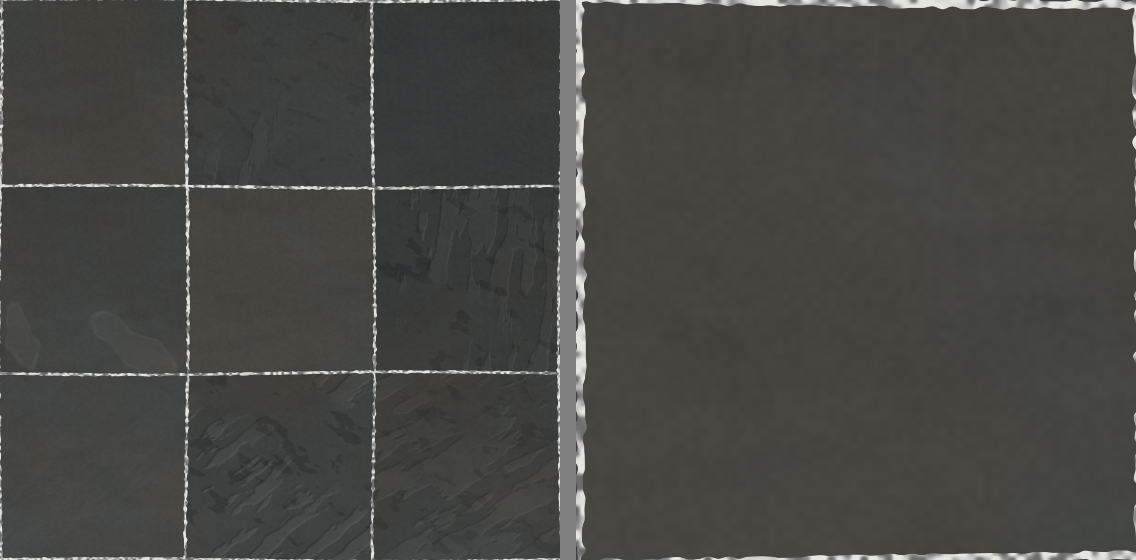
Left, the full canvas; right, a detail of the centre.
Write a Shadertoy shader that draws this texture.

```glsl
// Nine dark slate tiles, three across and three down, with thin pale frayed joints.
// Each tile has its own tone, cloudy mineral tint and fine grain; some carry
// streaky cleft flakes built from stretched noise, and one has two split scars.
#define TILES 3.0
#define JOINT_HALF 0.0075
#define JOINT_BEND 0.008
#define JOINT_FRAY vec2(0.011, 0.006)
#define CLOUD 0.030
#define GRAIN 0.016
#define FLAKE_LIGHT 0.026
#define FLAKE_RELIEF 0.030
#define WARM_TINT vec3(1.03, 1.0, 0.92)
#define COOL_TINT vec3(0.95, 1.01, 1.0)
#define MORTAR_DARK vec3(0.42)
#define MORTAR_LIGHT vec3(0.90, 0.90, 0.88)

// Per-tile tone and cleft strength, rows from the bottom up
const float TONE[9] = float[9](0.270, 0.264, 0.256, 0.256, 0.268, 0.236, 0.252, 0.246, 0.223);
const float CLEFT[9] = float[9](0.15, 1.0, 0.7, 0.08, 0.1, 0.8, 0.05, 0.55, 0.0);

float hash(vec2 p) {
    return fract(sin(dot(p, vec2(127.1, 311.7))) * 43758.5453);
}

float noise(vec2 p) {
    vec2 i = floor(p), f = fract(p);
    f = f * f * (3.0 - 2.0 * f);
    return mix(mix(hash(i), hash(i + vec2(1, 0)), f.x),
               mix(hash(i + vec2(0, 1)), hash(i + vec2(1, 1)), f.x), f.y);
}

float fbm(vec2 p) {
    float sum = 0.0, amp = 0.53;
    for (int i = 0; i < 4; i++) {
        sum += amp * noise(p);
        p = mat2(0.8, 0.6, -0.6, 0.8) * p * 2.03 + 17.3;
        amp *= 0.5;
    }
    return sum;
}

mat2 rotate(float a) {
    return mat2(cos(a), -sin(a), sin(a), cos(a));
}

// Height of the thin layers left where the stone split along its streaks
float flakes(vec2 p, float angle, vec2 seed) {
    vec2 q = rotate(angle) * p;
    q.y += 0.05 * fbm(q * 4.0 + seed);
    float layer = fbm(q * vec2(4.0, 17.0) + seed);
    float region = smoothstep(0.40, 0.62, fbm(p * 2.2 + seed.yx));
    return smoothstep(0.48, 0.54, layer) * region;
}

// Two shallow scars: x is the fill, y is the pale rim
vec2 scars(vec2 p) {
    vec2 result = vec2(0.0);
    for (int i = 0; i < 2; i++) {
        float k = float(i);
        vec2 centre = mix(vec2(0.11, 0.21), vec2(0.72, 0.13), k);
        vec2 radii = mix(vec2(0.18, 0.07), vec2(0.27, 0.09), k);
        vec2 q = rotate(mix(-1.25, -0.62, k)) * (p - centre);
        q += 0.09 * (vec2(fbm(p * 7.0 + k * 9.0), fbm(p * 7.0 + 31.0)) - 0.5);
        float d = (length(q / radii) - 1.0) * radii.y;
        result.x = max(result.x, 1.0 - smoothstep(-0.008, 0.008, d));
        result.y = max(result.y, 1.0 - smoothstep(0.002, 0.012, abs(d)));
    }
    return result;
}

vec3 slate(vec2 p, vec2 tile) {
    int index = int(tile.x + TILES * tile.y);
    vec2 seed = tile * 23.7 + 5.1;

    // Cloudy tone, darker towards the top, with faint bedding and grain
    float cloud = fbm(p * vec2(2.0, 3.2) + seed) - 0.5;
    float bedding = fbm(p * vec2(5.0, 16.0) + seed + 40.0) - 0.5;
    float tone = TONE[index] + CLOUD * (cloud + 0.6 * bedding + 0.5 * (0.5 - p.y));
    tone += GRAIN * (noise(p * 75.0 + seed) - 0.5);

    // Cleft flakes, lit from one side, with a few dark pits
    float angle = mix(0.65, 1.45, min(tile.y, 1.0)) + 0.25 * (hash(seed) - 0.5);
    float height = flakes(p, angle, seed);
    float slope = height - flakes(p + vec2(0.009, -0.009), angle, seed);
    float pits = smoothstep(0.64, 0.70, fbm(rotate(-0.5) * p * vec2(9.0, 16.0) + seed));
    tone += CLEFT[index] * (FLAKE_LIGHT * (height - 0.3) + FLAKE_RELIEF * slope - 0.035 * pits);

    // Scars on the left tile of the middle row
    if (index == 3) {
        vec2 scar = scars(p);
        tone += 0.022 * scar.x + 0.035 * scar.y * noise(p * 22.0);
    }

    float warmth = fbm(p * 1.8 + seed + 70.0) + 0.3 * (hash(seed + 3.0) - 0.5);
    return tone * mix(COOL_TINT, WARM_TINT, smoothstep(0.3, 0.75, warmth));
}

void mainImage(out vec4 fragColor, in vec2 fragCoord) {
    vec2 grid = fragCoord / iResolution.xy * TILES;
    float pixel = TILES / min(iResolution.x, iResolution.y);

    // Gently bent joints, the same on opposite borders
    vec2 joint = floor(grid + 0.5);
    vec2 line = mod(joint, TILES);
    vec2 phase = 6.2832 * vec2(hash(vec2(line.x, 4.0)), hash(vec2(line.y, 9.0)));
    vec2 bend = JOINT_BEND * sin(6.2832 / TILES * grid.yx + phase);
    vec2 cell = floor(grid - bend);
    vec3 color = slate(grid - cell, mod(cell, TILES));

    // Frayed, speckled mortar
    vec2 gap = abs(grid - joint - bend) + JOINT_FRAY * (noise(grid * 55.0) - 0.5);
    float d = min(gap.x, gap.y) - JOINT_HALF;
    float mortar = 1.0 - smoothstep(-0.6 * pixel, 0.6 * pixel, d);
    float speckle = smoothstep(0.05, 0.8, noise(grid * 68.0 + 11.0));
    color = mix(color, mix(MORTAR_DARK, MORTAR_LIGHT, speckle), mortar);

    fragColor = vec4(color, 1.0);
}
```
